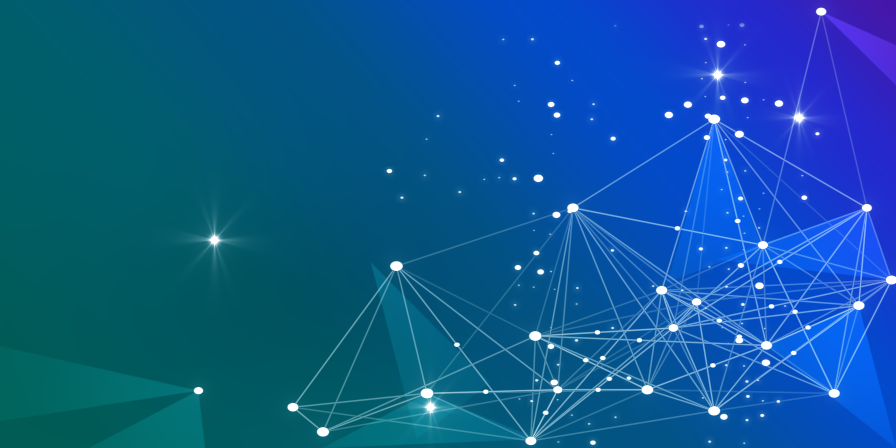
Write a WebGL 2 fragment shader that draws this background.

```glsl
#version 300 es
precision highp float;
// A teal to violet backdrop with a glowing network: hubs joined by thin links,
// translucent facets, drifting sparks and four lens-flare stars.
// Links come from a distance rule between hubs; sparks come from a hashed grid.
uniform vec2 u_resolution;
out vec4 fragColor;

#define HUB_COUNT 22
#define LINK_REACH 0.56
#define LINK_WIDTH 0.0012
#define HUB_RADIUS 0.0115
#define SPARK_CELL 0.042
#define STAR_COUNT 4
#define LIGHT vec3(0.80, 0.95, 1.0)

// Network hubs in units of canvas height; the last one stands alone.
const vec2 HUBS[HUB_COUNT] = vec2[](
    vec2(1.833, .974), vec2(1.594, .734), vec2(1.935, .536), vec2(1.703, .453),
    vec2(1.279, .536), vec2(.885, .406), vec2(1.195, .25), vec2(1.503, .268),
    vec2(1.711, .229), vec2(1.477, .352), vec2(1.917, .318), vec2(.953, .122),
    vec2(1.245, .13), vec2(1.445, .13), vec2(1.594, .083), vec2(.721, .036),
    vec2(.654, .091), vec2(1.862, .122), vec2(1.99, .375), vec2(1.185, .016),
    vec2(1.555, .326), vec2(.443, .128));

// Stars: position and reach of the rays.
const vec3 STARS[STAR_COUNT] = vec3[](vec3(.479, .464, .13),
    vec3(1.602, .833, .13), vec3(1.784, .737, .10), vec3(.961, .091, .10));

float hash(vec2 p) {
    vec3 q = fract(p.xyx * vec3(.1031, .1030, .0973));
    q += dot(q, q.yzx + 33.33);
    return fract((q.x + q.y) * q.z);
}

float segment(vec2 p, vec2 a, vec2 b) {
    vec2 ab = b - a;
    return length(p - a - ab * clamp(dot(p - a, ab) / dot(ab, ab), 0., 1.));
}

// Slightly wide disc with a smooth rim.
float disc(vec2 d, float radius, float px) {
    return 1. - smoothstep(radius - px, radius + px * .6, length(d * vec2(.85, 1.1)));
}

float edgeSide(vec2 p, vec2 a, vec2 b) {
    vec2 e = normalize(b - a);
    return e.x * (p.y - a.y) - e.y * (p.x - a.x);
}

// Filled triangle, strongest at its first corner.
float facet(vec2 p, vec2 a, vec2 b, vec2 c, float px) {
    float s = sign(edgeSide(c, a, b));
    float inside = s * min(s * edgeSide(p, a, b) * s, min(s * edgeSide(p, b, c) * s, s * edgeSide(p, c, a) * s));
    inside = min(s * edgeSide(p, a, b), min(s * edgeSide(p, b, c), s * edgeSide(p, c, a)));
    return smoothstep(-px, px, inside) * mix(1., .35, smoothstep(0., .45, length(p - a)));
}

vec3 backdrop(vec2 p) {
    float t = dot(p, vec2(.8, .7));
    vec3 c = mix(vec3(0., .36, .33), vec3(0., .37, .42), smoothstep(0., .7, t));
    c = mix(c, vec3(.01, .33, .51), smoothstep(.65, 1.15, t));
    c = mix(c, vec3(.01, .29, .80), smoothstep(1.1, 1.7, t));
    c = mix(c, vec3(.14, .16, .81), smoothstep(1.65, 2.05, t));
    c = mix(c, vec3(.27, .09, .66), smoothstep(2., 2.3, t));
    vec2 shade = (p - vec2(.65, .32)) / vec2(.4, .25);
    return c * (1. - .12 * exp(-dot(shade, shade)));
}

vec3 addFacets(vec3 c, vec2 p, float px) {
    float teal = facet(p, vec2(.443, .128), vec2(0., .227), vec2(0., .06), px)
        + facet(p, vec2(.443, .128), vec2(.46, -.02), vec2(.16, -.02), px)
        + facet(p, vec2(.828, .414), vec2(1.094, .146), vec2(.93, .02), px)
        + facet(p, vec2(.953, .122), vec2(1.2, .02), vec2(.72, 0.), px);
    float blue = facet(p, vec2(1.594, .734), vec2(1.7, .45), vec2(1.49, .37), px)
        + facet(p, vec2(1.935, .536), vec2(1.99, .375), vec2(1.6, .42), px)
        + facet(p, vec2(1.917, .318), vec2(1.711, .229), vec2(2., 0.), px);
    float violet = facet(p, HUBS[0], vec2(2.02, .89), vec2(2.02, .79), px);
    return c + teal * vec3(.01, .10, .10) + blue * vec3(.01, .11, .16) + violet * vec3(.12, .08, .2);
}

// Links between near hubs, with small beads halfway along some of them.
float network(vec2 p, float px) {
    float glow = 0.;
    for (int i = 0; i < HUB_COUNT; i++) {
        vec2 a = HUBS[i];
        float radius = HUB_RADIUS * mix(.8, 1.1, hash(vec2(i, 7)));
        glow = max(glow, disc(p - a, radius, px));
        glow += .12 * exp(-length(p - a) / .014);
        for (int j = i + 1; j < HUB_COUNT - 1; j++) {
            vec2 b = HUBS[j];
            float span = distance(a, b);
            if (span > LINK_REACH || (2 * i + 3 * j) % 7 == 3) continue;
            float pick = hash(vec2(i, j) + 3.);
            float line = 1. - smoothstep(0., LINK_WIDTH + px, segment(p, a, b));
            glow = max(glow, line * mix(.2, .75, pick) * (1. - .5 * span));
            if (pick > .84) glow = max(glow, disc(p - mix(a, b, .45), .006, px));
        }
    }
    return glow;
}

// Sparks gather in two columns and one small drift to the left.
float sparks(vec2 p, float px) {
    vec2 cell = floor(p / SPARK_CELL);
    vec2 mid = (cell + .5) * SPARK_CELL;
    vec2 drift = (mid - vec2(.98, .6)) / vec2(.12, .06);
    float density = .55 * exp(-pow((mid.x - 1.24) / .11, 2.))
        + .75 * exp(-pow((mid.x - 1.64) / .09, 2.)) + .5 * exp(-dot(drift, drift));
    float size = hash(cell + 41.);
    vec2 jitter = (vec2(hash(cell + 11.), hash(cell + 23.)) - .5) * .5;
    float radius = mix(.0022, .0095, size * size * size);
    vec2 d = p - mid - jitter * SPARK_CELL;
    float on = step(hash(cell + 5.), density) * smoothstep(.98, .9, p.y);
    return on * (disc(d, radius, px) * mix(.55, 1., size) + .2 * size * exp(-dot(d, d) / 1e-4));
}

// Bright core, soft halo and tapering rays.
float star(vec2 d, float reach) {
    float r = length(d), angle = atan(d.y, d.x);
    float rays = pow(abs(cos(angle * 2.)), 30.) + .6 * pow(abs(cos(angle * 3. + .6)), 24.);
    return 1.3 * exp(-r * r / 1.1e-4) + .3 * exp(-r / .02) + .55 * rays * exp(-r * 3.8 / reach);
}

void main() {
    vec2 p = gl_FragCoord.xy / u_resolution.y;
    float px = 1. / u_resolution.y;
    vec3 color = addFacets(backdrop(p), p, px);
    float light = max(network(p, px), sparks(p, px));
    for (int i = 0; i < STAR_COUNT; i++) light += star(p - STARS[i].xy, STARS[i].z);
    light = clamp(light, 0., 1.);
    color = mix(color, mix(LIGHT, vec3(1.), light * light), light);
    fragColor = vec4(color, 1.);
}
```
